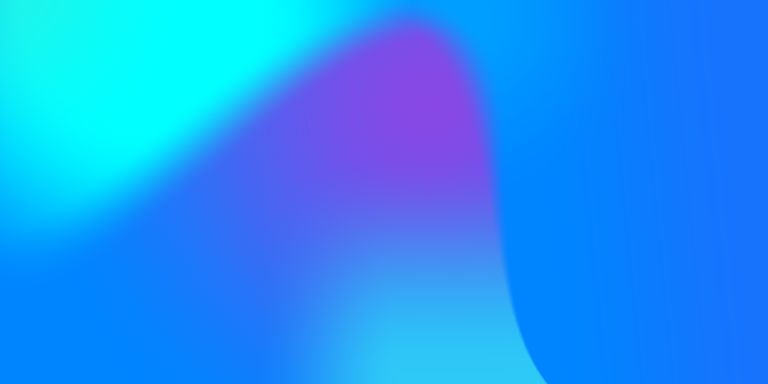
Write a WebGL 1 fragment shader that draws this background.

```glsl
precision highp float;

uniform vec2 u_resolution;

const vec3 AZURE = vec3(0.0, 0.52, 1.0);
const vec3 COBALT = vec3(0.09, 0.45, 0.99);
const vec3 CYAN = vec3(0.0, 1.0, 1.0);
const vec3 AQUA = vec3(0.12, 0.96, 0.92);
const vec3 VIOLET = vec3(0.54, 0.28, 0.90);
const vec3 SKY = vec3(0.18, 0.79, 0.97);

// Radial falloff: 1 within the inner radius, 0 beyond the outer one.
float glow(vec2 p, vec2 center, float inner, float outer) {
  return 1.0 - smoothstep(inner, outer, distance(p, center));
}

// Soft step centred on zero.
float softEdge(float d, float softness) {
  return smoothstep(-softness, softness, d);
}

// Upper slope of the wave, as a height for each x.
float crestHeight(float x) {
  return 0.27 + 0.695 * smoothstep(-0.15, 1.15, x);
}

// Right flank of the wave, as an x for each height.
float flankX(float y) {
  return 1.325 - 0.07 * y + 0.10 * exp(-7.0 * y) - 0.2 * pow(y, 8.0);
}

float waveMask(vec2 p) {
  float crest = softEdge(crestHeight(p.x) - p.y, mix(0.12, 0.07, smoothstep(0.5, 1.1, p.x)));
  float flank = softEdge(flankX(p.y) - p.x, 0.005 + 0.1 * p.y * p.y);
  return crest * flank;
}

vec3 backdrop(vec2 p) {
  vec3 color = mix(AZURE, COBALT, smoothstep(1.45, 2.0, p.x + 0.1 * p.y));
  float cyanAmount = glow(p, vec2(0.38, 0.95), 0.28, 0.85);
  float haze = 0.22 * glow(p, vec2(1.2, 0.95), 0.0, 0.5);
  vec3 bright = mix(CYAN, AQUA, glow(p, vec2(0.0, 1.05), 0.0, 0.5));
  return mix(color, bright, max(cyanAmount, haze));
}

vec3 waveColor(vec2 p) {
  float violetAmount = glow(p, vec2(1.12, 0.73), -0.05, 1.08);
  float skyAmount = (1.0 - smoothstep(0.0, 0.6, p.y)) * smoothstep(0.65, 1.05, p.x);
  vec3 color = mix(AZURE, VIOLET, violetAmount);
  return mix(color, SKY, skyAmount);
}

void main() {
  // Height spans 0 to 1; the design is two units wide.
  vec2 p = gl_FragCoord.xy / u_resolution * vec2(2.0, 1.0);
  vec3 color = mix(backdrop(p), waveColor(p), waveMask(p));
  gl_FragColor = vec4(color, 1.0);
}
```
